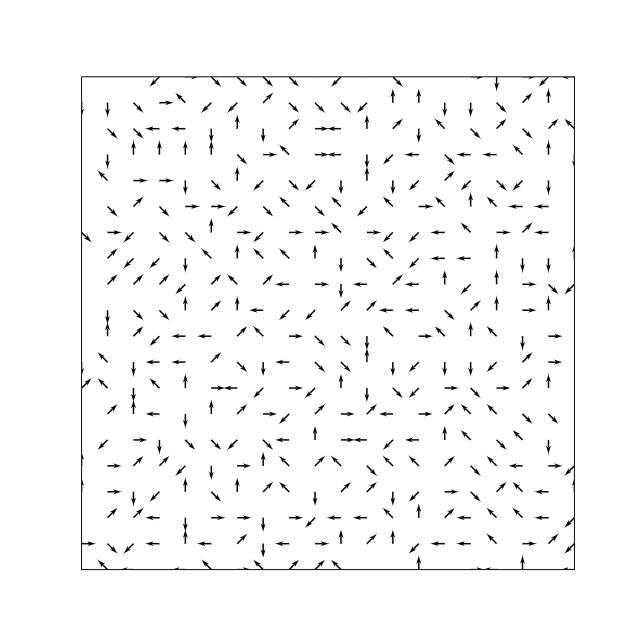
Give the GLSL for this pattern, as a three.js fragment shader.

```glsl
// A framed 20 x 20 field of small black arrows on white. Each arrow has its tail
// on a grid point and a hashed heading in steps of 45 degrees; the shapes are
// signed distances, clipped to the frame and smoothed over one pixel.

varying vec2 vUv;

const vec3 PAPER = vec3(1.0);
const vec3 INK = vec3(0.0);

const vec2 FRAME_MIN = vec2(0.1275, 0.11);
const float FRAME_SIZE = 0.77;
const float FRAME_LINE = 0.0015;

const float POINTS = 20.0;                    // grid points per side
const float PITCH = FRAME_SIZE / (POINTS - 1.0);
const float ARROW_LENGTH = FRAME_SIZE / 36.0;
const float SHAFT_WIDTH = FRAME_SIZE * 0.003;
const float EIGHTH_TURN = 0.785398;

float hash(vec2 p) {
  vec3 q = fract(vec3(p.xyx) * 0.1031);
  q += dot(q, q.yzx + 33.33);
  return fract((q.x + q.y) * q.z);
}

float boxDistance(vec2 p, vec2 halfSize) {
  vec2 d = abs(p) - halfSize;
  return length(max(d, 0.0)) + min(max(d.x, d.y), 0.0);
}

float coverage(float dist, float pixel) {
  return clamp(0.5 - dist / pixel, 0.0, 1.0);
}

// Arrow along +x from the origin, with a slightly swept-back head.
float arrowDistance(vec2 p, float len, float width) {
  p = vec2(p.x, abs(p.y)) / width;
  float tip = len / width;
  float shaftHalf = 0.5 * (tip - 4.0);
  float shaft = boxDistance(p - vec2(shaftHalf, 0.0), vec2(shaftHalf, 0.5));
  float side = dot(p - vec2(tip, 0.0), normalize(vec2(1.5, 5.0)));
  float back = dot(p - vec2(tip - 5.0, 1.5), normalize(vec2(-1.0, -0.5)));
  return min(shaft, max(side, back)) * width;
}

// Rotates p into the local axes of an arrow with the given heading.
vec2 toHeading(vec2 p, float angle) {
  vec2 dir = vec2(cos(angle), sin(angle));
  return vec2(dot(p, dir), dot(p, vec2(-dir.y, dir.x)));
}

// Nearest arrow among the grid points around p, measured from the grid corner.
float fieldDistance(vec2 p) {
  vec2 nearest = floor(p / PITCH + 0.5);
  float dist = 1.0;
  for (int j = -1; j <= 1; j++) {
    for (int i = -1; i <= 1; i++) {
      vec2 node = nearest + vec2(float(i), float(j));
      vec2 inGrid = step(vec2(0.0), node) * step(node, vec2(POINTS - 1.0));
      if (inGrid.x * inGrid.y < 0.5) continue;
      float heading = floor(hash(node + 7.0) * 8.0) * EIGHTH_TURN;
      vec2 local = toHeading(p - node * PITCH, heading);
      dist = min(dist, arrowDistance(local, ARROW_LENGTH, SHAFT_WIDTH));
    }
  }
  return dist;
}

void main() {
  float pixel = max(fwidth(vUv.x), 0.00001);
  vec2 p = vUv - FRAME_MIN;
  float box = boxDistance(p - 0.5 * FRAME_SIZE, vec2(0.5 * FRAME_SIZE));

  // Arrows inside the frame, then the frame line.
  float arrows = coverage(max(fieldDistance(p), box), pixel);
  float frame = coverage(abs(box) - 0.5 * FRAME_LINE, pixel);

  gl_FragColor = vec4(mix(PAPER, INK, max(arrows, frame)), 1.0);
}
```
